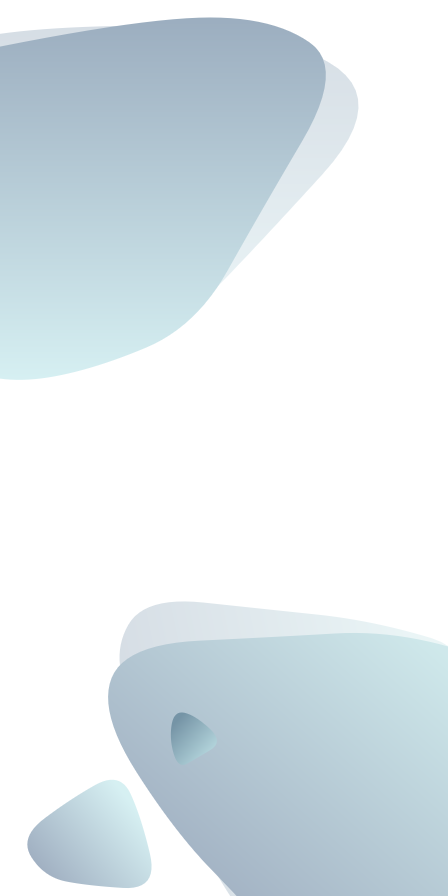
A Shadertoy shader for this background:

```glsl
// Soft gradient blobs in the upper left and lower right of a white page.
// Each blob is a closed quadratic B-spline around a few guide points; its
// signed distance gives a smooth edge, and a linear ramp gives its colour.
// Units: percent of the canvas width, origin at the lower left.

#define CURVE_STEPS 12
#define MAX_GUIDES 9
#define GHOST_ALPHA 0.42
#define PAPER vec3(1.0)
#define SLATE vec3(0.61, 0.68, 0.75)
#define ICE vec3(0.84, 0.94, 0.95)
#define DUSK vec3(0.63, 0.69, 0.76)
#define MIST vec3(0.81, 0.91, 0.92)
#define GEM_DARK vec3(0.46, 0.58, 0.65)
#define GEM_LIGHT vec3(0.69, 0.82, 0.85)

// Signed distance to the closed spline, negative inside.
float blobDistance(vec2 p, vec2 guide[MAX_GUIDES], int count) {
    float nearest = 1e9;
    float side = 1.0;
    for (int i = 0; i < count; i++) {
        vec2 control = guide[i];
        vec2 start = 0.5 * (guide[(i + count - 1) % count] + control);
        vec2 end = 0.5 * (control + guide[(i + 1) % count]);
        vec2 a = start;
        for (int k = 1; k <= CURVE_STEPS; k++) {
            float t = float(k) / float(CURVE_STEPS);
            vec2 b = mix(mix(start, control, t), mix(control, end, t), t);
            vec2 edge = b - a;
            vec2 toP = p - a;
            float along = clamp(dot(toP, edge) / dot(edge, edge), 0.0, 1.0);
            vec2 gap = toP - edge * along;
            nearest = min(nearest, dot(gap, gap));

            // Flip the side each time a ray to the right crosses the outline.
            if ((a.y > p.y) != (b.y > p.y) &&
                toP.x < edge.x * toP.y / edge.y) side = -side;
            a = b;
        }
    }
    return side * sqrt(nearest);
}

// Coverage of a blob, smoothed over one pixel.
float blobMask(vec2 p, vec2 guide[MAX_GUIDES], int count) {
    float pixel = 100.0 / iResolution.x;
    return clamp(0.5 - blobDistance(p, guide, count) / pixel, 0.0, 1.0);
}

// Linear gradient between two points.
vec3 ramp(vec2 p, vec2 from, vec2 to, vec3 dark, vec3 light) {
    vec2 axis = to - from;
    return mix(dark, light, clamp(dot(p - from, axis) / dot(axis, axis), 0.0, 1.0));
}

void mainImage(out vec4 fragColor, in vec2 fragCoord) {
    vec2 p = fragCoord / iResolution.xy * vec2(100.0, 200.0);
    vec2 none = vec2(0.0);

    // Guide points of the outlines
    vec2 topGhost[MAX_GUIDES] = vec2[MAX_GUIDES](
        vec2(-13.0, 190.6), vec2(13.0, 194.3), vec2(58.9, 194.3),
        vec2(87.5, 178.1), vec2(56.2, 143.8), vec2(38.5, 125.8),
        vec2(15.6, 121.9), vec2(-20.8, 121.9), none);
    vec2 topBlob[MAX_GUIDES] = vec2[MAX_GUIDES](
        vec2(-32.6, 183.1), vec2(32.6, 196.1), vec2(61.2, 196.1),
        vec2(77.1, 184.9), vec2(57.8, 152.1), vec2(43.8, 127.1),
        vec2(21.4, 117.7), vec2(3.1, 114.3), vec2(-10.4, 118.2));
    vec2 lowGhost[MAX_GUIDES] = vec2[MAX_GUIDES](
        vec2(109.4, 53.6), vec2(83.3, 61.5), vec2(58.6, 64.1),
        vec2(32.3, 66.9), vec2(25.0, 54.2), vec2(31.2, 38.5),
        vec2(46.9, 6.8), vec2(56.0, -7.0), vec2(125.0, -8.3));
    vec2 lowBlob[MAX_GUIDES] = vec2[MAX_GUIDES](
        vec2(117.2, 50.3), vec2(88.5, 59.4), vec2(61.2, 57.8),
        vec2(27.9, 56.2), vec2(21.9, 41.1), vec2(39.1, 14.1),
        vec2(56.0, -3.1), vec2(78.1, -29.2), vec2(130.2, -8.3));
    vec2 pebble[MAX_GUIDES] = vec2[MAX_GUIDES](
        vec2(4.2, 13.0), vec2(15.6, 21.6), vec2(26.8, 27.9),
        vec2(31.5, 17.7), vec2(35.4, 1.3), vec2(19.5, 2.3),
        vec2(9.9, 4.2), none, none);
    vec2 gem[MAX_GUIDES] = vec2[MAX_GUIDES](
        vec2(38.8, 41.4), vec2(43.5, 40.4), vec2(50.0, 34.4),
        vec2(43.8, 30.7), vec2(39.8, 28.4), vec2(37.8, 34.9),
        none, none, none);

    // Upper pair: pale ghost behind, solid blob in front
    vec3 topColor = ramp(p, vec2(35.0, 196.0), vec2(35.0, 115.0), SLATE, ICE);
    vec3 color = mix(PAPER, topColor, GHOST_ALPHA * blobMask(p, topGhost, 8));
    color = mix(color, topColor, blobMask(p, topBlob, 9));

    // Lower pair
    vec3 ghostColor = ramp(p, vec2(26.0, 43.8), vec2(93.8, 58.0), SLATE, MIST);
    vec3 lowColor = ramp(p, vec2(39.0, 4.7), vec2(89.8, 62.0), DUSK, MIST);
    color = mix(color, ghostColor, GHOST_ALPHA * blobMask(p, lowGhost, 9));
    color = mix(color, lowColor, blobMask(p, lowBlob, 9));

    // Small accents
    vec3 pebbleColor = ramp(p, vec2(9.0, 6.0), vec2(28.6, 21.6), DUSK, ICE);
    vec3 gemColor = ramp(p, vec2(39.0, 38.5), vec2(46.4, 32.0), GEM_DARK, GEM_LIGHT);
    color = mix(color, pebbleColor, blobMask(p, pebble, 7));
    color = mix(color, gemColor, blobMask(p, gem, 6));

    fragColor = vec4(color, 1.0);
}
```
